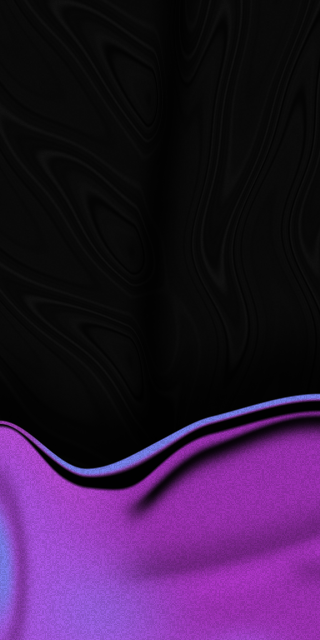
Give the GLSL for this background, as a Shadertoy shader.

```glsl
#define EDGE_SOFT 0.007
#define GRAIN_CELLS 256.0
#define GRAIN_AMOUNT 0.075
#define VEIN_DENSITY 24.0
#define VEIN_CONTRAST 0.022

const vec3 INK = vec3(0.004, 0.003, 0.006);
const vec3 MAGENTA = vec3(0.58, 0.18, 0.67);
const vec3 LAVENDER = vec3(0.63, 0.31, 0.84);
const vec3 PERIWINKLE = vec3(0.44, 0.48, 0.88);
const vec3 ORCHID = vec3(0.70, 0.28, 0.80);
const vec3 PLUM = vec3(0.35, 0.10, 0.41);

float bell(float x) { return exp(-x * x); }

float hash(vec2 cell) {
    vec3 q = fract(cell.xyx * vec3(0.1031, 0.1030, 0.0973));
    q += dot(q, q.yzx + 33.33);
    return fract((q.x + q.y) * q.z);
}

// Height of the upper rim: one dip followed by two rises
float rimHeight(float x) {
    return 0.685 - 0.15 * smoothstep(0.0, 0.27, x)
         + 0.14 * smoothstep(0.27, 0.66, x)
         + 0.094 * smoothstep(0.5, 1.0, x);
}

vec2 warp(vec2 p) {
    for (float i = 1.0; i < 4.0; i++) {
        p += 0.045 / i * sin(p.yx * vec2(4.3, 5.1) * i + vec2(1.7, 0.4) * i);
    }
    return p;
}

// Dark marbling: long tongues on either side of a black channel
vec3 marble(vec2 p) {
    vec2 q = warp(p);
    float side = p.x - 0.51 - 0.04 * sin(3.2 * p.y + 1.5);
    float left = 0.42 * cos(13.0 * (q.x + q.y - 1.95)) - 1.6 * side;
    float lean = q.x - 0.15 * (q.y - 1.5);
    float right = 0.5 * cos(20.0 * (lean - 0.77)) + 0.9 * q.y;
    float field = mix(left, right, smoothstep(-0.07, 0.07, side));

    float veins = 0.0;
    for (float i = 1.0; i < 4.0; i++) {
        veins += sin(field * VEIN_DENSITY * i + 1.8 * i + 2.0 * sin(field * 5.0)) / (i + 0.5);
    }
    float light = 0.035 + VEIN_CONTRAST * veins * (0.5 + 0.4 * sin(field * 4.0 + p.x * 3.0));
    light *= 1.0 - 0.75 * bell(side / 0.06);
    float shade = smoothstep(0.03, 0.3, p.y - rimHeight(p.x));
    return vec3(max(light, 0.004)) * mix(0.25, 1.0, shade);
}

// Glowing lower body with soft folds
vec3 silk(vec2 p, float depth) {
    float violet = 1.0 - smoothstep(0.2, 0.68, p.x + 0.6 * (p.y - 0.1));
    vec3 color = mix(MAGENTA, LAVENDER, violet);
    color = mix(color, PERIWINKLE, 0.3 * bell(length((p - vec2(0.32, 0.08)) / vec2(0.2, 0.15))));
    color = mix(color, ORCHID, 0.6 * bell(depth / 0.1) * (1.0 - smoothstep(0.2, 0.45, p.x)));
    color = mix(color, LAVENDER, 0.7 * bell(length((p - vec2(0.76, -0.02)) / vec2(0.13, 0.06))));

    // Rising crease and its small companion on the right
    float t = p.x - 0.39;
    float crease = p.y - (0.203 + 0.1 * t + 0.22 * t * t);
    float creaseWidth = crease > 0.0 ? 0.075 : 0.03;
    color *= 1.0 - 0.24 * bell(crease / creaseWidth) * smoothstep(0.3, 0.5, p.x);
    color *= 1.0 - 0.2 * bell(length((p - vec2(0.98, 0.22)) / vec2(0.08, 0.045)));
    color *= 1.0 + 0.1 * bell((crease + 0.08) / 0.05) * smoothstep(0.45, 0.7, p.x);

    // Blue pocket with a darker rim at the left side
    float pocket = length((p - vec2(-0.03, 0.2)) / vec2(0.1, 0.3)) - 1.0;
    color = mix(color, PLUM, 0.48 * bell(pocket / 0.23));
    float blue = (1.0 - smoothstep(-0.55, -0.1, pocket)) * smoothstep(-0.05, 0.2, p.y);
    color = mix(color, PERIWINKLE, 0.9 * blue);

    // Deep shadow tucked under the right part of the lip
    float offset = mix(0.07, 0.022, smoothstep(0.42, 0.95, p.x));
    float below = depth - offset;
    float width = below < 0.0 ? mix(0.024, 0.013, smoothstep(0.42, 0.9, p.x)) : 0.042;
    float shadow = bell(below / width) * smoothstep(0.36, 0.49, p.x);
    return mix(color, INK, 0.95 * shadow);
}

void mainImage(out vec4 fragColor, in vec2 fragCoord) {
    vec2 p = fragCoord / iResolution.xy * vec2(1.0, 2.0);
    float rim = rimHeight(p.x);
    float gap = 0.018 + 0.037 * smoothstep(0.03, 0.2, p.x) + 0.043 * bell((p.x - 0.42) / 0.1);
    float thickness = 0.01 + 0.011 * smoothstep(0.0, 0.15, p.x) + 0.018 * bell((p.x - 0.44) / 0.13);
    float depth = rim - p.y;
    float grain = hash(floor(p * GRAIN_CELLS)) - 0.5;

    // Ribbon of light along the rim, blue above and orchid beneath
    float across = depth / thickness;
    float blueness = smoothstep(0.06, 0.2, p.x) * (1.0 - smoothstep(0.45, 1.05, across));
    vec3 ribbon = mix(ORCHID * 0.85, PERIWINKLE, blueness);
    float ribbonMask = smoothstep(-0.5 * EDGE_SOFT, 0.5 * EDGE_SOFT, depth)
                     * (1.0 - smoothstep(0.7, 1.25, across));

    vec3 color = mix(marble(p), INK, smoothstep(-EDGE_SOFT, EDGE_SOFT, depth));
    color = mix(color, ribbon, ribbonMask);
    vec3 body = silk(p, depth - gap);
    color = mix(color, body, smoothstep(-EDGE_SOFT, EDGE_SOFT, depth - gap));
    color *= 1.0 + 2.0 * GRAIN_AMOUNT * grain;
    fragColor = vec4(clamp(color, 0.0, 1.0), 1.0);
}
```
